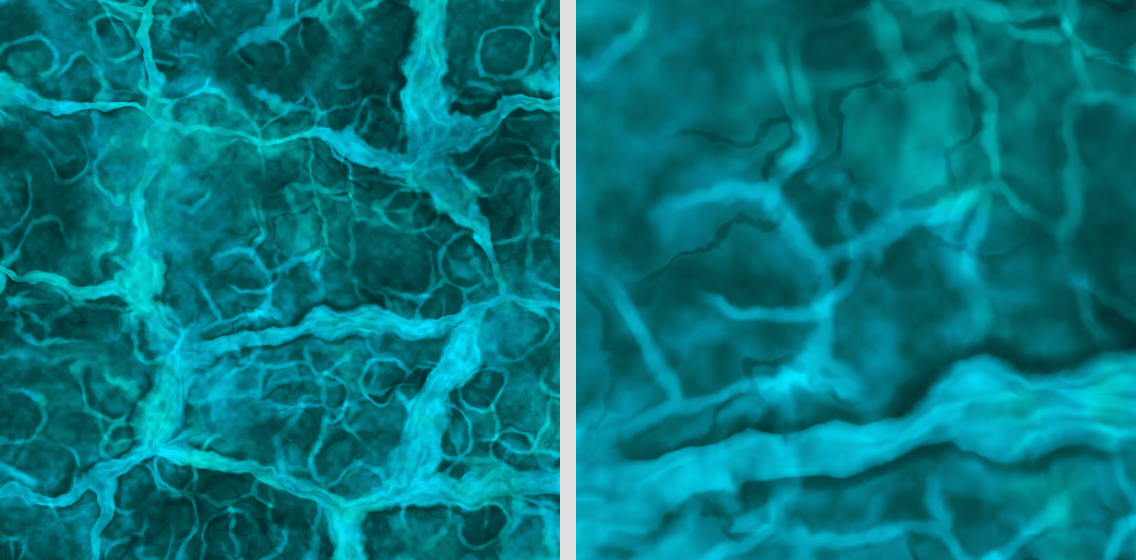
Left, the full canvas; right, a detail of the centre.
This texture is drawn by a WebGL 2 fragment shader. Its source:

```glsl
#version 300 es
precision highp float;
// Glowing teal tissue: branching fibrous veins over dim, membrane-walled cells.

#define VEIN_SCALE vec2(2.3, 3.8)
#define VEIN_WIDTH 0.105
#define WARP 0.16
#define MEMBRANE_SCALE 11.0
#define MEMBRANE_GLOW 0.19
#define BASE_LEVEL 0.385
#define MOTTLE 0.42
#define HALO_GLOW 0.17
#define VEIN_LEVEL 0.745
#define GRAIN 0.11
#define DARKEST 0.19

uniform vec2 u_resolution;
out vec4 fragColor;

vec2 hash2(vec2 p) {
  vec2 q = vec2(dot(p, vec2(127.1, 311.7)), dot(p, vec2(269.5, 183.3)));
  return fract(sin(q) * 43758.5453);
}

float noise(vec2 p) {
  vec2 i = floor(p), f = fract(p);
  f = f * f * (3.0 - 2.0 * f);
  float low = mix(hash2(i).x, hash2(i + vec2(1, 0)).x, f.x);
  float high = mix(hash2(i + vec2(0, 1)).x, hash2(i + vec2(1, 1)).x, f.x);
  return mix(low, high, f.y);
}

float fbm(vec2 p) {
  float sum = 0.0, amp = 0.52;
  for (int i = 0; i < 5; i++) {
    sum += amp * noise(p);
    p = mat2(1.6, 1.2, -1.2, 1.6) * p + 7.3;
    amp *= 0.5;
  }
  return sum;
}

vec2 warp(vec2 p) {
  return vec2(fbm(p), fbm(p + 31.7)) - 0.5;
}

// Voronoi: x = distance to the nearest wall, y = distance to the cell centre
vec2 cells(vec2 p) {
  vec2 base = floor(p), nearest = vec2(0.0);
  float best = 9.0, wall = 9.0;
  for (int y = -1; y <= 1; y++)
    for (int x = -1; x <= 1; x++) {
      vec2 cell = base + vec2(x, y);
      vec2 r = cell + 0.08 + 0.84 * hash2(cell) - p;
      if (dot(r, r) < best) { best = dot(r, r); nearest = r; }
    }
  for (int y = -2; y <= 2; y++)
    for (int x = -2; x <= 2; x++) {
      vec2 cell = base + vec2(x, y);
      vec2 r = cell + 0.08 + 0.84 * hash2(cell) - p;
      vec2 gap = r - nearest;
      if (dot(gap, gap) > 1e-4)
        wall = min(wall, dot(0.5 * (r + nearest), normalize(gap)));
    }
  return vec2(wall, sqrt(best));
}

// Bright line of the given half width, soft on both sides
float line(float dist, float width) {
  return 1.0 - smoothstep(0.2 * width, width, abs(dist));
}

void main() {
  vec2 uv = gl_FragCoord.xy / min(u_resolution.x, u_resolution.y);
  vec2 bend = warp(uv * 4.5 + 2.0);
  vec2 ripple = warp(uv * 17.0 + 9.0);
  vec2 p = uv + WARP * bend + 0.026 * ripple;

  // Cloudy body with darker hollows and crumpled fine detail
  float cloud = fbm(uv * 5.0 + 1.8 * bend);
  float crumple = fbm(uv * 27.0 + 2.5 * ripple + 2.0 * bend);
  float level = BASE_LEVEL + MOTTLE * (cloud - 0.5) + 0.27 * (crumple - 0.5);
  level -= 0.13 * smoothstep(0.5, 0.8, noise(uv * 9.0 + 3.0 * bend + 40.0));

  // Membranes: broken walls, rounded arcs and loose wisps
  vec2 q = uv + 0.11 * bend + 0.035 * ripple;
  float wall = cells(q * MEMBRANE_SCALE).x;
  vec2 pod = cells(q * MEMBRANE_SCALE * 0.75 + 17.0);
  float patchA = smoothstep(0.42, 0.7, noise(uv * 9.0 + 11.0));
  float patchB = smoothstep(0.4, 0.65, noise(uv * 11.0 + 53.0));
  float patchC = smoothstep(0.4, 0.65, noise(uv * 10.0 + 97.0));
  level += MEMBRANE_GLOW * patchA * line(wall, 0.085);
  level += MEMBRANE_GLOW * patchB * line(pod.y - 0.38, 0.06);
  level -= 0.08 * patchB * line(pod.y - 0.28, 0.09);
  level += 0.15 * patchC * line(noise(q * 15.0 + 70.0) - 0.5, 0.09);
  level -= 0.10 * patchA * line(noise(uv * 26.0 + 3.0 * ripple + 5.0) - 0.5, 0.12);

  // Slender side branches
  float twig = cells((p + 0.03 * bend) * vec2(5.2, 6.0) + 29.0).x;
  float twigSwell = smoothstep(0.45, 0.75, noise(uv * 6.0 + 151.0));
  float twigWidth = 0.015 + 0.07 * twigSwell * (0.4 + 1.2 * crumple);
  level = mix(level, 0.66 + 0.3 * (crumple - 0.5), 0.8 * twigSwell * line(twig, twigWidth));

  // Veins of uneven width, with ragged edges and tangled strands
  float vein = cells(p * VEIN_SCALE + 4.3).x;
  float swell = smoothstep(0.25, 0.75, noise(uv * 4.2 + 23.0));
  float width = VEIN_WIDTH * mix(0.22, 1.0, swell) * (0.4 + 1.2 * fbm(uv * 20.0));
  float strands = noise(vec2(vein * 48.0, 9.0 * cloud) + 5.0 * ripple);
  strands = mix(strands, crumple, 0.4);
  level += HALO_GLOW * exp(-vein * 8.0) * (0.4 + 1.2 * strands);
  float rim = width * 1.2;
  float lip = smoothstep(width, rim, vein) * (1.0 - smoothstep(rim, rim + 0.05, vein));
  level -= 0.20 * lip * smoothstep(0.42, 0.62, noise(uv * 10.0 + 61.0));
  float core = 1.0 - smoothstep(width * 0.7, width + 0.006, vein);
  float glow = VEIN_LEVEL + 0.38 * (strands - 0.5) + 0.15 * (cloud - 0.5);
  float strength = smoothstep(0.1, 0.4, noise(uv * 5.5 + 131.0));
  level = mix(level, glow, core * mix(0.8, 0.97, swell) * mix(0.55, 1.0, strength));

  // Soft grain, then a tint drifting between green and blue
  level += GRAIN * (noise(uv * 100.0) - 0.5) + GRAIN * (noise(uv * 55.0) - 0.5);
  float lift = max(0.32 - level, 0.0);
  level = clamp(level + 0.45 * lift, DARKEST, 0.88);
  float blue = smoothstep(0.3, 0.6, 0.6 * noise(uv * 8.0 + 81.0) + 0.4 * noise(uv * 40.0));
  float tint = mix(0.99, 1.12, blue * smoothstep(0.32, 0.52, level));
  fragColor = vec4(0.004 + 0.016 * level, level, level * tint + 0.008, 1.0);
}
```
